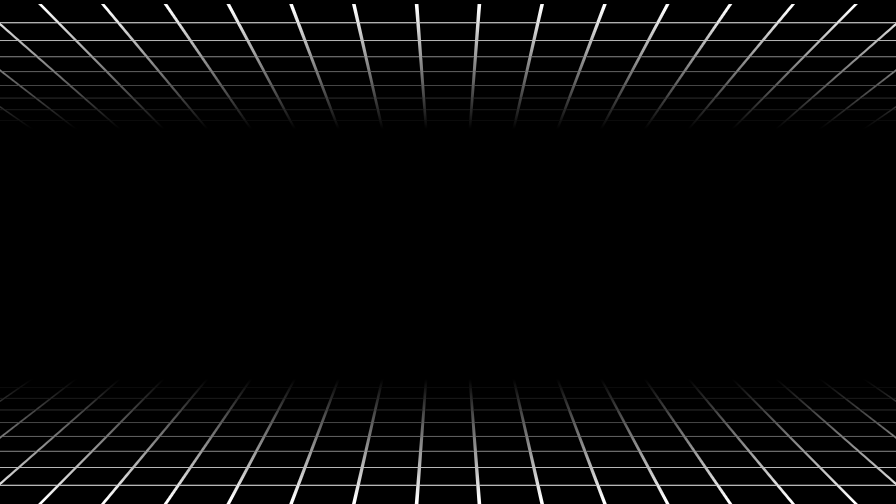
Write a WebGL 1 fragment shader that draws this background.

```glsl
precision highp float;
// Two mirrored perspective grids, floor and ceiling, fading into a black middle band.

uniform vec2 u_resolution;

// Share of a pixel covered by grid lines that lie at whole values of coord.
// The footprint is the size of one pixel in grid cells.
float gridLine(float coord, float footprint) {
  float halfWidth = 0.029;
  float offset = abs(fract(coord + 0.5) - 0.5);
  float overlap = min(offset + 0.5 * footprint, halfWidth)
                - max(offset - 0.5 * footprint, -halfWidth);
  return clamp(overlap / footprint, 0.0, 1.0);
}

void main() {
  // Canvas heights as units, x measured from the centre
  float pixel = 1.0 / u_resolution.y;
  float x = (gl_FragCoord.x - 0.5 * u_resolution.x) * pixel;
  float y = gl_FragCoord.y * pixel;

  // Fold the ceiling onto the floor; each has its own vanishing point
  float fromAxis = abs(y - 0.496);
  float fromHorizon = fromAxis + 0.3235;

  // Perspective grid coordinates
  float cellWidth = 0.152 * fromHorizon;
  float column = x / cellWidth + 0.5;
  float row = 16.57 / fromHorizon - 21.18;

  // Pixel size along each grid direction
  float columnStep = length(vec2(1.0, x / fromHorizon)) / cellWidth * pixel;
  float rowStep = 16.57 / (fromHorizon * fromHorizon) * pixel;

  float rails = gridLine(column, columnStep);
  float rungs = gridLine(row, rowStep) * step(-0.5, row);
  float lines = max(rails, rungs);

  // Fade with depth and trim at the near edge
  float fade = clamp((fromAxis - 0.248) / 0.24, 0.0, 1.0);
  float nearEdge = clamp((0.496 - fromAxis) / pixel + 0.5, 0.0, 1.0);

  gl_FragColor = vec4(vec3(lines * fade * nearEdge), 1.0);
}
```
